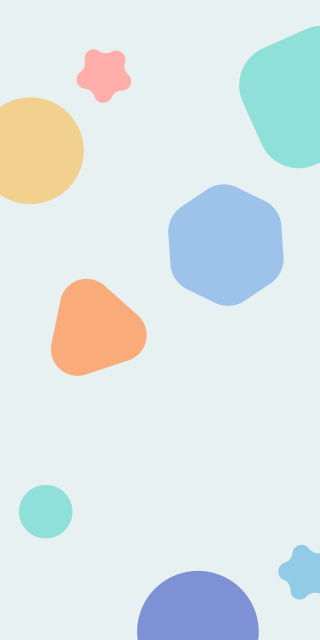
This background is drawn by a Shadertoy shader. Its source:

```glsl
// Flat pastel shapes scattered over a pale tall canvas: circles, rounded
// polygons and five-lobed blossoms. Each one is a signed distance function
// painted in turn; lengths are in canvas widths, angles in degrees.

#define BACKGROUND     vec3(0.910, 0.945, 0.949)
#define YELLOW         vec3(0.949, 0.816, 0.557)
#define TEAL           vec3(0.557, 0.878, 0.847)
#define INDIGO         vec3(0.498, 0.569, 0.835)
#define ORANGE         vec3(0.976, 0.675, 0.478)
#define SKY            vec3(0.616, 0.765, 0.918)
#define PINK           vec3(1.000, 0.682, 0.663)
#define AQUA           vec3(0.573, 0.796, 0.898)
#define LOBE_DISTANCE  0.0599
#define LOBE_RADIUS    0.0286
#define VALLEY_RADIUS  0.0365

const float PI = 3.14159;

// Fold the plane into one of n equal sectors, centred on the x axis
vec2 foldSector(vec2 p, float n, float direction) {
    float sector = 2.0 * PI / n;
    float angle = atan(p.y, p.x) - direction;
    angle = mod(angle + 0.5 * sector, sector) - 0.5 * sector;
    return length(p) * vec2(cos(angle), sin(angle));
}

float circle(vec2 p, float radius) {
    return length(p) - radius;
}

// Regular polygon with a corner towards cornerAngle, grown by rounding
float roundedPolygon(vec2 p, float n, float cornerAngle, float size, float rounding) {
    float halfSector = PI / n;
    vec2 q = foldSector(p, n, radians(cornerAngle) + halfSector);
    float edge = q.x - size * cos(halfSector);
    float beyondCorner = max(abs(q.y) - size * sin(halfSector), 0.0);
    return min(edge, 0.0) + length(vec2(max(edge, 0.0), beyondCorner)) - rounding;
}

// Five round lobes joined by concave arcs tangent to both neighbours
float blossom(vec2 p, float lobeAngle) {
    float halfSector = PI / 5.0;
    vec2 q = foldSector(p, 5.0, radians(lobeAngle));
    q.y = abs(q.y);

    vec2 valleyAxis = vec2(cos(halfSector), sin(halfSector));
    float reach = LOBE_RADIUS + VALLEY_RADIUS;
    float offset = LOBE_DISTANCE * valleyAxis.y;
    vec2 lobe = vec2(LOBE_DISTANCE, 0.0);
    vec2 valley = valleyAxis
        * (LOBE_DISTANCE * valleyAxis.x + sqrt(reach * reach - offset * offset));

    // The line between both arc centres passes through their tangent point
    vec2 link = valley - lobe;
    vec2 fromLobe = q - lobe;
    bool onLobe = link.x * fromLobe.y < link.y * fromLobe.x;
    return onLobe ? length(fromLobe) - LOBE_RADIUS
                  : VALLEY_RADIUS - length(q - valley);
}

// Lay a colour over the canvas with an edge one pixel wide
void paint(inout vec3 color, vec3 ink, float dist) {
    float coverage = clamp(0.5 - dist * iResolution.x, 0.0, 1.0);
    color = mix(color, ink, coverage);
}

void mainImage(out vec4 fragColor, in vec2 fragCoord) {
    vec2 p = fragCoord / iResolution.x;
    vec3 color = BACKGROUND;

    // Circles
    paint(color, YELLOW, circle(p - vec2(0.095, 1.529), 0.1667));
    paint(color, TEAL,   circle(p - vec2(0.143, 0.401), 0.0835));
    paint(color, INDIGO, circle(p - vec2(0.6185, 0.026), 0.190));

    // Rounded triangle, square and hexagon
    paint(color, ORANGE, roundedPolygon(p - vec2(0.296, 0.969), 3.0, -11.6, 0.0805, 0.0833));
    paint(color, TEAL,   roundedPolygon(p - vec2(0.970, 1.697), 4.0, 69.0, 0.1031, 0.1263));
    paint(color, SKY,    roundedPolygon(p - vec2(0.706, 1.234), 6.0, 94.0, 0.0965, 0.0935));

    // Blossoms
    paint(color, PINK, blossom(p - vec2(0.3255, 1.767), 51.0));
    paint(color, AQUA, blossom(p - vec2(0.958, 0.211), 33.0));

    fragColor = vec4(color, 1.0);
}
```
